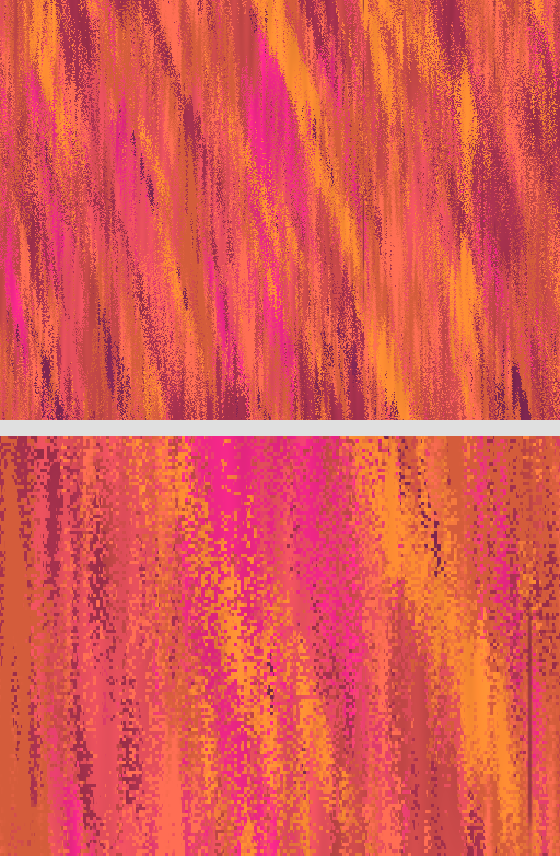
Top: the whole. Bottom: its middle third, enlarged.
This texture is drawn by a Shadertoy shader. Its source:

```glsl
// Dry-brushed sunset paint: ragged vertical and leaning strokes in coral,
// rust, pink, maroon and orange. Each coat is stretched gradient noise,
// thresholded through a fine grain so that its edges crumble into specks.

float hash(vec2 p) {
    vec3 q = fract(p.xyx * vec3(0.1031, 0.1030, 0.0973));
    q += dot(q, q.yzx + 33.33);
    return fract((q.x + q.y) * q.z);
}

float corner(vec2 cell, vec2 offset) {
    float angle = 6.2832 * hash(cell);
    return dot(vec2(cos(angle), sin(angle)), offset);
}

float gradientNoise(vec2 p) {
    vec2 i = floor(p), f = p - i, u = f * f * (3.0 - 2.0 * f);
    vec2 e = vec2(1.0, 0.0);
    return mix(mix(corner(i, f), corner(i + e, f - e), u.x),
               mix(corner(i + e.yx, f - e.yx), corner(i + 1.0, f - 1.0), u.x), u.y);
}

// Soft elliptical patch where a colour gathers
float patchAt(vec2 p, vec2 center, vec2 radius) {
    vec2 d = (p - center) / radius;
    return exp(-dot(d, d));
}

// Broad leaning strokes, broken up by fine upright bristles
float strokes(vec2 p, float lean, float seed) {
    float jitter = 0.10 * gradientNoise(vec2(p.x * 150.0, p.y * 4.0) + seed * 7.0);
    vec2 q = vec2(p.x + lean * p.y, p.y + jitter);
    return gradientNoise(q * vec2(10.0, 1.8) + seed * 17.3)
         + 0.6 * gradientNoise(q * vec2(29.0, 4.2) + seed * 31.7)
         + 0.4 * gradientNoise(p * vec2(115.0, 7.0) + seed * 53.1);
}

// Lay one coat over the paint below; bias raises or lowers its coverage
void coat(inout vec3 paint, vec3 color, vec2 p, float lean, float seed,
          float bias, float roughness) {
    float n = strokes(p, lean, seed) + bias;
    float grain = hash(floor(p * 384.0) + seed * 91.0) - 0.5;
    float tint = gradientNoise(p * vec2(60.0, 5.0) + seed * 11.0);
    float mask = smoothstep(-0.015, 0.015, n + grain * roughness);
    paint = mix(paint, color * (1.0 + 0.16 * tint), mask);
}

void mainImage(out vec4 fragColor, in vec2 fragCoord) {
    vec2 p = fragCoord / iResolution.y;
    p.x *= 4.0 / 3.0 * iResolution.y / iResolution.x;
    vec2 slanted = vec2(p.x + 0.3 * (p.y - 0.45), p.y);

    // Dry areas, mostly at the upper right, scatter more specks
    float upperRight = smoothstep(0.85, 1.2, p.x) * smoothstep(0.25, 0.6, p.y);
    float upperLeft = patchAt(p, vec2(0.22, 1.0), vec2(0.16, 0.2));
    float lower = smoothstep(0.35, 0.0, p.y);
    float dryness = gradientNoise(p * vec2(7.0, 2.5) + 5.0);
    float roughness = 0.34 + 0.35 * smoothstep(-0.1, 0.4, dryness) + 0.25 * upperRight;

    // Ground: coral drifting into burnt orange
    float drift = strokes(p, 0.15, 1.0) + 0.25 * (hash(floor(p * 384.0)) - 0.5);
    vec3 paint = mix(vec3(1.0, 0.43, 0.33), vec3(0.83, 0.36, 0.23),
                     smoothstep(-0.2, 0.25, drift));

    // Upright washes of rose red and rust
    coat(paint, vec3(0.90, 0.31, 0.36), p, 0.08, 2.0, -0.12, roughness);
    float glow = patchAt(p, vec2(0.33, 0.55), vec2(0.22, 0.3));
    coat(paint, vec3(0.77, 0.28, 0.28), p, 0.06, 3.0,
         -0.18 + 0.18 * upperRight - 0.2 * glow, roughness);

    // Pink strokes with hot magenta cores
    float pinkBias = 0.32 * patchAt(slanted, vec2(0.61, 0.5), vec2(0.15, 0.45))
                   + 0.38 * patchAt(p, vec2(0.0, 0.5), vec2(0.09, 0.4)) - 0.42;
    coat(paint, vec3(0.91, 0.25, 0.43), p, 0.2, 4.0, pinkBias, roughness);
    coat(paint, vec3(0.93, 0.15, 0.52), p, 0.2, 4.0, pinkBias - 0.18, roughness);

    // Maroon shadows
    coat(paint, vec3(0.64, 0.19, 0.30), p, 0.25, 5.0,
         -0.40 + 0.22 * upperRight + 0.28 * upperLeft + 0.16 * lower, roughness);

    // Bright orange sweep, upright bar and corner flare
    float bar = patchAt(p, vec2(1.112, 0.85), vec2(0.018, 0.5));
    float flare = patchAt(p, vec2(0.04, 0.92), vec2(0.13, 0.12));
    float sweep = patchAt(slanted, vec2(0.94, 0.4), vec2(0.17, 0.42));
    float orangeBias = 0.42 * sweep + 0.7 * bar + 0.35 * flare - 0.40;
    coat(paint, vec3(0.95, 0.47, 0.24), p, 0.32, 6.0, orangeBias, roughness);
    coat(paint, vec3(1.0, 0.55, 0.20), p, 0.32, 6.0, orangeBias - 0.14, roughness);

    // Plum accents near the lower edge
    float plum = patchAt(p, vec2(1.19, 0.1), vec2(0.1, 0.14));
    coat(paint, vec3(0.50, 0.15, 0.32), p, 0.34, 7.0,
         -0.66 + 0.28 * lower + 0.2 * plum, 0.3);

    // Thin upright seams
    float seam = smoothstep(0.0025, 0.0008, min(abs(p.x - 0.865), abs(p.x - 1.178)));
    float worn = smoothstep(-0.2, 0.2, gradientNoise(vec2(p.x * 9.0, p.y * 14.0)));
    paint = mix(paint, vec3(0.52, 0.17, 0.25), 0.75 * seam * worn * smoothstep(0.1, 0.4, p.y));

    fragColor = vec4(clamp(paint, 0.0, 1.0), 1.0);
}
```
